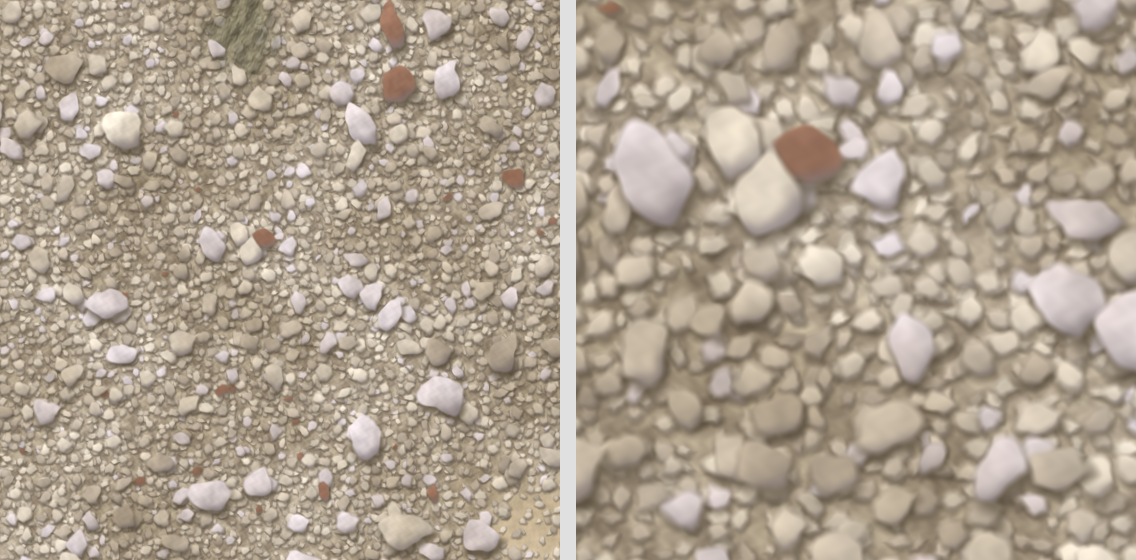
Left, the full canvas; right, a detail of the centre.
Reproduce this texture procedurally as a three.js fragment shader.

```glsl
// Dry gravel ground: dusty soil covered by pebbles from grit to small rocks.
// Each size is a jittered cell layer of rounded convex polygons, lit from above
// with a soft cast shadow; layered sines give stains, a tuft and a bare patch.
varying vec2 vUv;

const float TAU = 6.2831853;
const vec2 LIGHT = vec2(-0.35, 0.94);
const float EDGE_BLUR = 0.0031;

const vec3 SOIL_DARK = vec3(0.53, 0.48, 0.41);
const vec3 SOIL_LIGHT = vec3(0.78, 0.73, 0.64);
const vec3 SAND = vec3(0.77, 0.70, 0.58);
const vec3 SHADOW = vec3(0.34, 0.30, 0.24);
const vec3 UNDERSIDE = vec3(0.49, 0.45, 0.46);
const vec3 STONE_MID = vec3(0.70, 0.65, 0.58);
const vec3 STONE_PALE = vec3(0.88, 0.84, 0.77);
const vec3 STONE_LILAC = vec3(0.84, 0.80, 0.80);
const vec3 STONE_RUST = vec3(0.58, 0.43, 0.35);
const vec3 GRASS_DARK = vec3(0.32, 0.31, 0.24);
const vec3 GRASS_LIGHT = vec3(0.60, 0.58, 0.47);

float hash(vec2 p) {
  return fract(sin(dot(p, vec2(127.1, 311.7))) * 43758.5);
}

mat2 rotation(float angle) {
  float c = cos(angle), s = sin(angle);
  return mat2(c, s, -s, c);
}

// Layered, folded sines, roughly -1 to 1.
float waves(vec2 p) {
  float sum = 0.0, amplitude = 0.5;
  for (int i = 0; i < 4; i++) {
    sum += amplitude * sin(p.x + 1.6 * sin(p.y * 0.9 + 0.7));
    p = rotation(1.1) * p * 1.8 + 2.3;
    amplitude *= 0.65;
  }
  return sum;
}

float smoothMax(float a, float b, float k) {
  float h = max(k - abs(a - b), 0.0) / k;
  return max(a, b) + 0.25 * h * h * k;
}

// Bare sand towards the lower right corner.
float sandMask(vec2 uv) {
  float d = length((uv - vec2(0.97, 0.05)) * vec2(1.0, 1.3));
  return 1.0 - smoothstep(0.04, 0.24, d + 0.04 * waves(uv * 22.0));
}

// Rounded irregular polygon, stretched along a random axis.
float stoneDistance(vec2 p, float radius, vec2 seed) {
  p = rotation(TAU * hash(seed + 3.1)) * p;
  p.y *= mix(1.0, 1.6, hash(seed + 5.7));
  float d = length(p) - radius * 1.08;
  for (int k = 0; k < 6; k++) {
    float side = float(k);
    float angle = (side + 0.7 * hash(seed + side * 1.3)) * TAU / 6.0;
    float reach = radius * mix(0.66, 1.0, hash(seed + side * 2.9 + 8.0));
    d = smoothMax(d, dot(p, vec2(cos(angle), sin(angle))) - reach, radius * 0.2);
  }
  return d;
}

vec3 stoneColor(vec2 seed, float lilacShare) {
  vec3 color = mix(STONE_MID, STONE_PALE, hash(seed + 11.0));
  color = mix(color, STONE_LILAC, step(hash(seed + 13.0), lilacShare));
  return mix(color, STONE_RUST, step(hash(seed + 17.0), 0.008 + 0.05 * lilacShare));
}

// Lays one size of stones, with their shadows, over the ground.
vec3 scatter(vec3 ground, vec2 uv, float cells, float density, float lilacShare, float shadow) {
  vec2 p = uv * cells + 0.08 * vec2(waves(uv * cells * 2.3), waves(uv.yx * cells * 2.1 + 4.0));
  float blur = EDGE_BLUR * cells;
  float mottle = 1.0 + 0.08 * waves(uv * 75.0);
  for (int j = 0; j < 3; j++) {
    for (int i = 0; i < 3; i++) {
      vec2 cell = floor(p) + vec2(float(i) - 1.0, 1.0 - float(j));
      vec2 seed = cell + cells * 0.37;
      vec2 offset = p - cell - 0.18 - 0.64 * vec2(hash(seed), hash(seed + 19.0));
      float radius = mix(0.32, 0.54, hash(seed + 29.0));
      float chance = density * (1.0 - 0.7 * sandMask((cell + 0.5) / cells));
      if (hash(seed + 23.0) > chance || length(offset) > 1.6 * radius + blur) continue;

      float shadowDistance = stoneDistance(offset + LIGHT * radius * 0.26, radius, seed);
      float shade = 1.0 - smoothstep(-0.2 * radius, 0.2 * radius + blur, shadowDistance);
      ground = mix(ground, SHADOW, shadow * shade);

      float d = stoneDistance(offset, radius, seed);
      float lit = dot(offset, LIGHT) / radius;
      float rim = smoothstep(-0.6 * radius, 0.0, d);
      vec3 color = stoneColor(seed, lilacShare) * (1.0 + 0.09 * lit) * mottle;
      color = mix(color, UNDERSIDE, shadow * rim * smoothstep(0.1, 0.8, -lit));
      ground = mix(ground, color, 1.0 - smoothstep(-blur, blur, d));
    }
  }
  return ground;
}

void main() {
  vec3 color = mix(SOIL_DARK, SOIL_LIGHT, 0.5 + 0.5 * waves(vUv * 100.0));
  color = mix(color, SAND * (1.0 + 0.05 * waves(vUv * 140.0)), sandMask(vUv));

  // Grit first, then ever larger and rarer stones.
  color = scatter(color, vUv, 66.0, 0.85, 0.05, 0.45);
  color = scatter(color, vUv, 47.0, 0.72, 0.08, 0.50);
  color = scatter(color, vUv, 32.0, 0.38, 0.20, 0.58);

  // Dry tuft near the top edge, streaked along its blades.
  float tuft = length((vUv - vec2(0.43, 0.94)) * vec2(1.0, 0.75)) + 0.02 * waves(vUv * 50.0);
  float blades = 0.5 + 0.7 * waves(rotation(0.5) * vUv * vec2(170.0, 50.0));
  vec3 grass = mix(GRASS_DARK, GRASS_LIGHT, clamp(blades, 0.0, 1.0));
  color = mix(color, grass, 0.8 * (1.0 - smoothstep(0.015, 0.085, tuft)));

  color = scatter(color, vUv, 20.0, 0.23, 0.45, 0.68);
  color = scatter(color, vUv, 12.0, 0.15, 0.55, 0.75);

  // Broad light and dark stains.
  float stain = clamp(0.5 + 0.6 * waves(vUv * 13.0), 0.0, 1.0);
  color *= mix(vec3(0.93, 0.91, 0.88), vec3(1.07, 1.07, 1.08), stain);
  gl_FragColor = vec4(clamp(color, 0.0, 1.0), 1.0);
}
```
